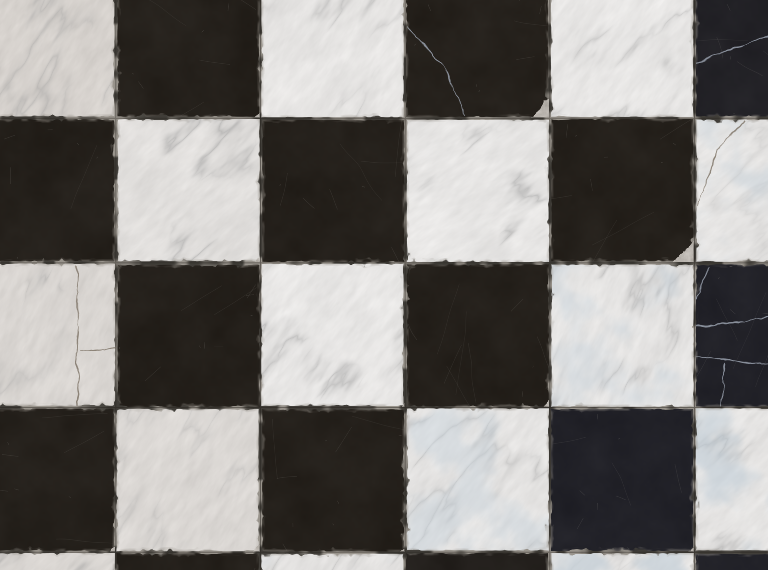
Give the GLSL for this texture, as a WebGL 2 fragment shader.

```glsl
#version 300 es
precision highp float;

uniform vec2 u_resolution;
out vec4 fragColor;

// Layout: canvas heights for the first two, tile widths for the rest
const float TILE = 0.2538;
const vec2 ORIGIN = vec2(0.2032, 0.0312);
const float JOINT = 0.008;
const float SHIFT = 0.008;
const float RAGGED = 0.028;
const float CHIP = 0.15;
const float CRACK_WIDTH = 0.006;
const float CRACK_WOBBLE = 0.05;
const int SCRATCHES = 10;

// Colours
const vec3 WHITE = vec3(0.905, 0.9, 0.895);
const vec3 WARM_WHITE = vec3(0.825, 0.805, 0.785);
const vec3 VEIN = vec3(0.6, 0.6, 0.6);
const vec3 BLUE_CLOUD = vec3(0.74, 0.79, 0.83);
const vec3 BLACK = vec3(0.142, 0.125, 0.105);
const vec3 COOL_BLACK = vec3(0.13, 0.13, 0.155);
const vec3 SCRATCH = vec3(0.5, 0.49, 0.47);
const vec3 JOINT_DARK = vec3(0.25, 0.24, 0.22);
const vec3 JOINT_PALE = vec3(0.6, 0.58, 0.55);
const vec3 CRACK_PALE = vec3(0.6, 0.63, 0.68);
const vec3 CRACK_BROWN = vec3(0.5, 0.46, 0.41);

// Crack strokes, start and end in tile units
const vec4 CRACKS[11] = vec4[11](
  vec4(-0.27, 1.98, -0.26, 1.0), vec4(-0.24, 1.4, 0.0, 1.4),
  vec4(2.01, 3.64, 2.25, 3.38), vec4(2.25, 3.38, 2.42, 3.02),
  vec4(4.0, 3.38, 4.51, 3.57), vec4(4.33, 2.98, 4.15, 2.76),
  vec4(4.15, 2.76, 4.02, 2.4), vec4(4.0, 1.55, 4.51, 1.62),
  vec4(4.0, 1.35, 4.51, 1.3), vec4(4.21, 1.3, 4.18, 1.02),
  vec4(4.1, 1.97, 4.02, 1.74));

float hash(vec2 p) {
  vec3 q = fract(p.xyx * 0.1031);
  q += dot(q, q.yzx + 33.33);
  return fract((q.x + q.y) * q.z);
}

vec2 hash2(vec2 p) {
  return vec2(hash(p), hash(p + vec2(57.0, 113.0)));
}

float noise(vec2 p) {
  vec2 i = floor(p), f = p - i;
  f = f * f * (3.0 - 2.0 * f);
  float low = mix(hash(i), hash(i + vec2(1, 0)), f.x);
  float high = mix(hash(i + vec2(0, 1)), hash(i + 1.0), f.x);
  return mix(low, high, f.y);
}

float fbm(vec2 p) {
  float sum = 0.0, amp = 0.533;
  for (int i = 0; i < 4; i++) {
    sum += amp * noise(p);
    p = p * 2.03 + 17.0;
    amp *= 0.5;
  }
  return sum;
}

float segment(vec2 p, vec2 a, vec2 b) {
  vec2 ab = b - a;
  return length(p - a - ab * clamp(dot(p - a, ab) / dot(ab, ab), 0.0, 1.0));
}

// Antialiased coverage of a signed distance
float fill(float d, float px) {
  return clamp(0.5 - d / px, 0.0, 1.0);
}

vec3 whiteMarble(vec2 t, vec2 id) {
  float seed = hash(id + 41.0);
  float angle = mix(0.55, 1.15, hash(id + 83.0));
  vec2 dir = vec2(cos(angle), sin(angle));
  vec2 v = vec2(dot(t, dir), dot(t, vec2(-dir.y, dir.x)));
  float cloud = fbm(t * 3.0 + id * 23.0);
  float ridge = 1.0 - abs(2.0 * fbm(v * vec2(1.8, 6.5) + id * 19.0) - 1.0);
  float patches = smoothstep(0.35, 0.7, noise(t * 3.5 + id * 37.0));
  float grain = fbm(v * vec2(9.0, 26.0) + id * 11.0);
  vec3 color = mix(WARM_WHITE, WHITE, smoothstep(-1.6, 1.8, id.x + 1.2 * seed - 0.4));
  color += 0.05 * (cloud - 0.5) + 0.07 * (grain - 0.5);
  color = mix(color, VEIN, pow(ridge, 9.0) * patches * mix(0.15, 0.5, seed));
  float cool = smoothstep(1.0, 2.6, id.x - id.y) * smoothstep(0.45, 0.75, cloud);
  return mix(color, BLUE_CLOUD, 0.6 * cool);
}

vec3 blackMarble(vec2 t, vec2 id, float px) {
  vec3 color = mix(BLACK, COOL_BLACK, smoothstep(2.2, 3.0, id.x - 0.4 * id.y));
  color += 0.05 * (fbm(t * 5.0 + id * 29.0) - 0.5);
  // Short scratches and specks
  for (int i = 0; i < SCRATCHES; i++) {
    vec2 seed = id * 31.0 + float(i) * vec2(7.0, 3.0);
    vec2 h = hash2(seed + 5.0), center = hash2(seed) - 0.5;
    float angle = 3.14 * h.x;
    vec2 reach = vec2(cos(angle), sin(angle)) * mix(0.004, 0.3, h.y * h.y * h.y);
    float d = segment(t + 0.02 * noise(t * 6.0), center - reach, center + reach);
    color = mix(color, SCRATCH, fill(d - 0.001, px) * mix(0.4, 0.15, h.y));
  }
  return color;
}

void main() {
  vec2 g = (gl_FragCoord.xy / u_resolution.y - ORIGIN) / TILE;
  float px = 1.0 / (u_resolution.y * TILE);
  vec2 id = floor(g), t = g - id - 0.5;
  bool dark = mod(id.x + id.y, 2.0) > 0.5;
  vec3 color = dark ? blackMarble(t, id, px) : whiteMarble(t, id);

  // Cracks: pale in black stone, brown in white
  vec2 bent = g + CRACK_WOBBLE * (vec2(fbm(g * 9.0), fbm(g * 9.0 + 50.0)) - 0.5);
  float crack = 9.0;
  for (int i = 0; i < CRACKS.length(); i++)
    crack = min(crack, segment(bent, CRACKS[i].xy, CRACKS[i].zw));
  float crackWidth = CRACK_WIDTH * (noise(g * 14.0) + 0.1);
  color = mix(color, dark ? CRACK_PALE : CRACK_BROWN, 0.85 * fill(crack - crackWidth, px));

  // Ragged tile edge with a worn rim
  vec2 q = abs(t - SHIFT * (hash2(id) - 0.5)) - 0.5 + JOINT;
  float wear = noise(g * 32.0);
  float edge = max(q.x, q.y) + RAGGED * wear * wear * wear * noise(g * 6.0);
  float rim = fill(-edge - 0.012, 2.0 * px) * smoothstep(0.35, 0.8, noise(g * 19.0));
  color = mix(color, JOINT_PALE, 0.4 * rim);

  // Joint: mottled grout with a dark core
  vec3 grout = mix(JOINT_DARK, JOINT_PALE, smoothstep(0.3, 0.75, noise(g * 13.0)));
  float core = 0.5 - max(abs(t.x), abs(t.y));
  grout = mix(grout, BLACK, 0.5 * fill(core - 0.003, px));
  color = mix(color, grout, fill(-edge, px));

  // Broken lower right corners, large along one diagonal
  float size = id.x + id.y == 5.0 ? CHIP : 0.05 * hash(id + 71.0);
  float chip = 0.5 - t.x + t.y + 0.5 - size + 0.08 * (fbm(g * 14.0) - 0.5);
  vec3 rubble = mix(JOINT_PALE, WARM_WHITE, fbm(g * 22.0));
  color = mix(color, rubble, fill(chip, px) * fill(0.006 - core, px));

  fragColor = vec4(clamp(color, 0.0, 1.0), 1.0);
}
```
